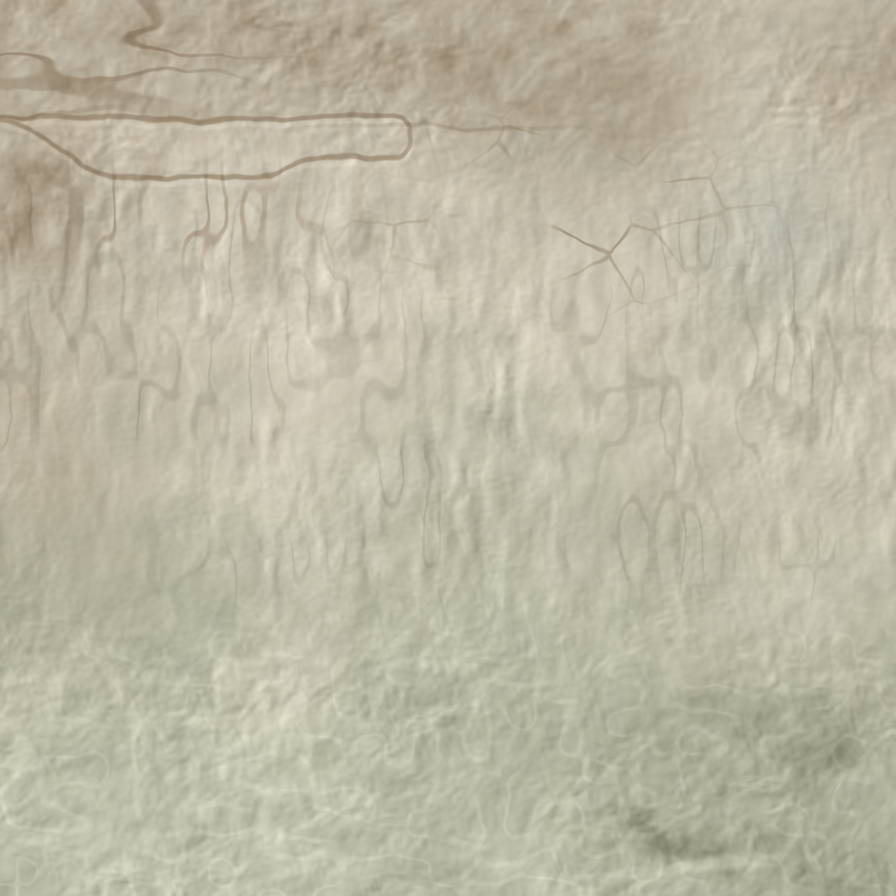
Give the GLSL for this texture, as a three.js fragment shader.

```glsl
// Weathered plaster wall: a warm to grey-green wash with fine embossed grain,
// upright wrinkles, brown stains, a cracked slab near the top and damp patches
// at the lower right. Built from value noise, cell edges and a box distance.
varying vec2 vUv;

float hash(vec2 p) {
  vec3 q = fract(p.xyx * 0.1031);
  q += dot(q, q.yzx + 33.33);
  return fract((q.x + q.y) * q.z);
}

float noise(vec2 p) {
  vec2 i = floor(p), f = fract(p);
  f = f * f * (3.0 - 2.0 * f);
  return mix(mix(hash(i), hash(i + vec2(1.0, 0.0)), f.x),
             mix(hash(i + vec2(0.0, 1.0)), hash(i + 1.0), f.x), f.y);
}

float fbm(vec2 p) {
  float sum = 0.0, amp = 0.53;
  for (int i = 0; i < 4; i++) {
    sum += amp * noise(p);
    p = mat2(0.8, 0.6, -0.6, 0.8) * p * 2.03 + 7.3;
    amp *= 0.5;
  }
  return sum;
}

// Height of the grain, stretched upright in the middle of the wall
float grain(vec2 p, float upright) {
  p += 0.012 * vec2(noise(p * 28.0), noise(p * 28.0 + 40.0));
  float fine = 0.55 * noise(p * 62.0) + 0.3 * noise(p * 120.0 + 9.0);
  float folds = 0.75 * noise(p * vec2(72.0, 27.0)) + 0.2 * noise(p * vec2(130.0, 75.0));
  return mix(fine, folds, upright) + 0.12 * noise(p * 210.0);
}

// Soft elliptical patch
float blob(vec2 p, vec2 center, vec2 radius) {
  vec2 q = (p - center) / radius;
  return exp(-dot(q, q));
}

// Thin line where a distance is zero
float line(float d, float width) {
  return 1.0 - smoothstep(width * 0.25, width, abs(d));
}

// Contour line of a noise field, used for short wandering creases
float crease(vec2 p, float width) {
  return line(noise(p) - 0.5, width);
}

// Gap between the two nearest cell points: zero along cell borders
float cellEdge(vec2 p) {
  vec2 cell = floor(p);
  float near = 9.0, next = 9.0;
  for (int y = -1; y <= 1; y++) {
    for (int x = -1; x <= 1; x++) {
      vec2 c = cell + vec2(float(x), float(y));
      float d = length(c + vec2(hash(c), hash(c + 57.0)) - p);
      next = min(next, max(near, d));
      near = min(near, d);
    }
  }
  return next - near;
}

// Rounded slab whose lower edge drops away from the left side
float slab(vec2 p) {
  float top = 0.866;
  float bottom = mix(0.862, 0.8, smoothstep(0.0, 0.13, p.x)) + 0.02 * smoothstep(0.28, 0.35, p.x);
  vec2 q = vec2(p.x - 0.455, abs(p.y - 0.5 * (top + bottom)) - 0.5 * (top - bottom)) + 0.018;
  return length(max(q, 0.0)) + min(max(q.x, q.y), 0.0) - 0.018;
}

void main() {
  vec2 p = vUv;
  vec2 wobble = vec2(fbm(p * 13.0), fbm(p * 13.0 + 31.0)) - 0.5;
  vec2 w = p + 0.09 * wobble;
  vec2 bent = p + 0.022 * wobble;
  float mottle = fbm(p * 6.0 + 3.0) - 0.5;
  float speckle = fbm(p * 32.0) - 0.5;

  // Wash from grey-green below to warm cream above
  float warmth = smoothstep(0.2, 0.8, p.y + 0.5 * mottle);
  vec3 color = mix(vec3(0.725, 0.728, 0.645), vec3(0.775, 0.746, 0.675), warmth);
  color += 0.035 * blob(w, vec2(0.48, 0.58), vec2(0.35, 0.25));
  color += 0.1 * mottle + 0.12 * speckle;
  color = mix(color, vec3(0.71, 0.725, 0.67), 0.6 * blob(w, vec2(0.87, 0.75), vec2(0.08, 0.09)));

  // Brown stains along the top and the left side
  float stain = 0.6 * blob(w, vec2(0.0, 0.78), vec2(0.13, 0.07))
    + 0.55 * blob(w, vec2(0.02, 0.97), vec2(0.3, 0.12))
    + 0.5 * blob(w, vec2(0.65, 0.93), vec2(0.17, 0.12))
    + 0.4 * blob(w, vec2(0.42, 0.92), vec2(0.15, 0.07))
    + 0.4 * blob(w, vec2(1.0, 0.91), vec2(0.09, 0.1))
    + 0.3 * blob(w, vec2(0.03, 0.5), vec2(0.16, 0.2));
  color = mix(color, vec3(0.56, 0.49, 0.39), clamp(stain * (0.75 + 2.0 * speckle), 0.0, 0.75));

  // Damp grey-green patches at the lower right
  float damp = 0.75 * blob(w, vec2(0.75, 0.05), vec2(0.07, 0.045))
    + 0.42 * blob(w, vec2(0.87, 0.18), vec2(0.25, 0.09))
    + 0.35 * blob(w, vec2(0.95, 0.03), vec2(0.15, 0.04))
    + 0.2 * blob(w, vec2(0.72, 0.42), vec2(0.14, 0.05));
  color = mix(color, vec3(0.46, 0.46, 0.37), clamp(damp * (0.8 + 2.5 * speckle), 0.0, 0.75));

  // Embossed grain lit from the upper left
  float upright = smoothstep(0.22, 0.42, p.y) * (1.0 - smoothstep(0.72, 0.85, p.y));
  float light = grain(p, upright) - grain(p + vec2(-0.004, 0.003), upright);
  color += 0.17 * light * (0.6 + 1.2 * noise(p * 9.0));

  // Pale veins below, thin upright wrinkles in the middle
  color += 0.035 * crease(bent * 36.0, 0.12) * (1.0 - smoothstep(0.2, 0.4, p.y));
  float wrinkles = crease(bent * vec2(48.0, 15.0), 0.1) * smoothstep(0.45, 0.7, noise(p * 11.0));
  color -= 0.055 * wrinkles * upright;

  // Slab, strata, drips and branching cracks, each with a pale lower lip
  float d = slab(bent);
  color += 0.025 * (1.0 - smoothstep(-0.01, 0.0, d));
  float strata = crease(bent * vec2(9.0, 42.0) + 5.0, 0.09) * blob(p, vec2(0.1, 0.96), vec2(0.16, 0.08));
  float drips = crease(bent * vec2(50.0, 17.0) + 20.0, 0.12) * blob(p, vec2(0.17, 0.76), vec2(0.2, 0.055));
  float branches = line(cellEdge(bent * vec2(14.0, 17.0)), 0.07)
    * blob(w, vec2(0.62, 0.77), vec2(0.17, 0.07)) * smoothstep(0.25, 0.6, noise(p * 14.0));
  float shelf = line(bent.y - 0.854, 0.004) * blob(p, vec2(0.52, 0.855), vec2(0.13, 0.1));
  float crack = 0.75 * line(d, 0.0045) + strata + 0.7 * drips + branches + 0.4 * shelf;
  float lip = line(slab(bent + vec2(0.0, 0.006)), 0.005);
  color += 0.04 * lip;
  color = mix(color, vec3(0.47, 0.39, 0.29), clamp(0.6 * crack, 0.0, 0.7));

  // Pale ledge under the darkest damp patch
  float ledge = bent.y - 0.018 - 0.02 * smoothstep(0.65, 0.85, p.x);
  color += 0.1 * line(ledge, 0.014) * blob(p, vec2(0.78, 0.03), vec2(0.1, 0.05));

  gl_FragColor = vec4(clamp(color, 0.0, 1.0), 1.0);
}
```
